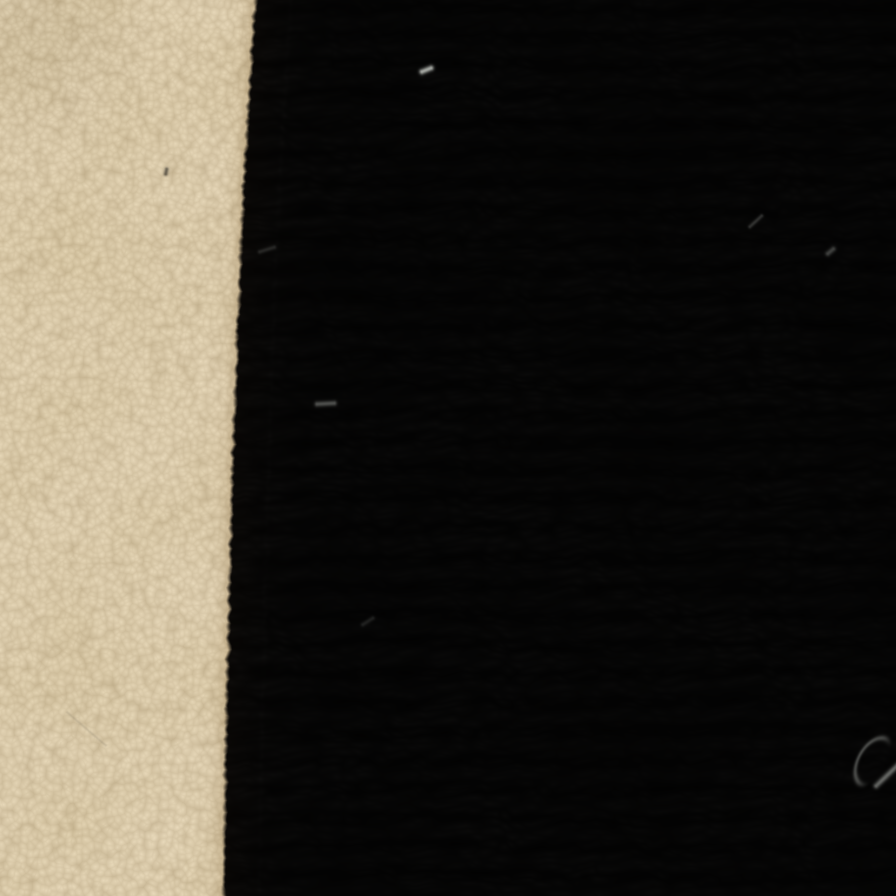
Give the GLSL for this texture, as a Shadertoy shader.

```glsl
// Draws cream felted paper beside a black ribbed cloth with a few pale lint fibres.

vec2 hash2(vec2 p) {
    vec3 q = fract(p.xyx * vec3(0.1031, 0.1030, 0.0973));
    q += dot(q, q.yzx + 33.33);
    return fract((q.xx + q.yz) * q.zy);
}

// Distance to the nearest scattered cell point
float cellular(vec2 p) {
    vec2 cell = floor(p), local = fract(p);
    float nearest = 2.0;
    for (int y = -1; y <= 1; y++)
        for (int x = -1; x <= 1; x++) {
            vec2 offset = vec2(x, y);
            vec2 d = offset + hash2(cell + offset) - local;
            nearest = min(nearest, dot(d, d));
        }
    return sqrt(nearest);
}

// Slow uneven variation from layered sines
float waves(vec2 p) {
    float sum = 0.0, gain = 0.5;
    for (int i = 0; i < 4; i++) {
        sum += gain * sin(p.x + 1.7 * sin(p.y)) * cos(p.y + 1.3 * sin(p.x * 0.8));
        p = mat2(1.5, 1.1, -1.1, 1.5) * p + 2.3;
        gain *= 0.55;
    }
    return sum;
}

// Soft stroke between two ends
float fibre(vec2 p, vec2 a, vec2 b, float width) {
    vec2 along = b - a;
    float t = clamp(dot(p - a, along) / dot(along, along), 0.0, 1.0);
    float d = length(p - a - along * t);
    return exp(-d * d / (width * width));
}

vec3 paperColor(vec2 uv) {
    vec2 warped = uv + 0.003 * vec2(waves(uv * 60.0), waves(uv.yx * 70.0));
    float grain = 0.6 * cellular(warped * 135.0) + 0.4 * cellular(warped * 62.0 + 9.0) - 0.47;
    float mottle = waves(uv * 14.0 + 3.0);
    vec3 color = vec3(0.835, 0.77, 0.64) - grain * vec3(0.14, 0.15, 0.16);
    color += mottle * vec3(0.016, 0.018, 0.026);
    color -= 0.035 * smoothstep(0.16, 0.0, length(uv - vec2(0.04, 0.96)));
    float hair = fibre(uv, vec2(0.075, 0.205), vec2(0.118, 0.168), 0.0015);
    float speck = fibre(uv, vec2(0.185, 0.806), vec2(0.186, 0.811), 0.0025);
    return color * (1.0 - 0.08 * hair - 0.5 * speck);
}

vec3 clothColor(vec2 uv, float inside) {
    // Horizontal ribs broken into short threads
    float ribs = sin(uv.y * 195.0 + 1.4 * waves(uv * vec2(9.0, 14.0)));
    float threads = 1.0 - cellular(uv * vec2(32.0, 105.0) + waves(uv * 22.0));
    float patches = 0.5 + 0.5 * waves(uv * vec2(11.0, 19.0));
    float light = 0.013 + 0.004 * ribs + 0.022 * threads * threads * patches;
    light += 0.006 * exp(-inside * 9.0) * threads;
    vec3 color = light * vec3(1.03, 1.0, 0.96);
    // Warm cast along the selvedge and one faint seam
    color += vec3(0.016, 0.009, 0.003) * exp(-inside * 35.0);
    color += 0.009 * exp(-pow((inside - 0.04) / 0.003, 2.0)) * threads;

    // Isolated lint
    float lint = 0.62 * fibre(uv, vec2(0.471, 0.920), vec2(0.481, 0.924), 0.0032);
    lint += 0.28 * fibre(uv, vec2(0.354, 0.549), vec2(0.373, 0.550), 0.0030);
    lint += 0.22 * fibre(uv, vec2(0.924, 0.717), vec2(0.930, 0.722), 0.0030);
    lint += 0.16 * fibre(uv, vec2(0.837, 0.747), vec2(0.850, 0.759), 0.0022);
    lint += 0.12 * fibre(uv, vec2(0.290, 0.719), vec2(0.306, 0.724), 0.0025);
    lint += 0.10 * fibre(uv, vec2(0.405, 0.303), vec2(0.416, 0.310), 0.0025);

    // Curled fibre leaving the right side
    vec2 curl = (uv - vec2(0.975, 0.150)) * mat2(0.87, -0.5, 0.5, 0.87);
    float ring = abs(length(curl * vec2(1.35, 0.8)) - 0.023);
    float arc = smoothstep(0.010, -0.006, curl.x);
    lint += 0.25 * arc * exp(-pow(ring / 0.0028, 2.0));
    lint += 0.36 * fibre(uv, vec2(0.978, 0.123), vec2(1.002, 0.146), 0.0032);
    return color + lint * vec3(0.98, 1.0, 0.97);
}

void mainImage(out vec4 fragColor, in vec2 fragCoord) {
    vec2 uv = fragCoord / iResolution.xy;

    // Slightly bowed border with a fuzzy outline
    float border = 0.249 + 0.018 * uv.y + 0.018 * uv.y * uv.y * uv.y;
    border += 0.0012 * waves(vec2(2.0, uv.y * 65.0));
    border += 0.004 * (cellular(uv * vec2(50.0, 95.0)) - 0.45);
    float inside = uv.x - border;
    float softness = max(0.003, 1.0 / iResolution.x);
    float cloth = smoothstep(-softness, softness, inside);

    // Paper darkens a little beneath the cloth edge
    vec3 paper = paperColor(uv);
    paper *= 1.0 - vec3(0.12, 0.15, 0.20) * exp(min(inside, 0.0) * 130.0);
    vec3 color = mix(paper, clothColor(uv, max(inside, 0.0)), cloth);
    fragColor = vec4(clamp(color, 0.0, 1.0), 1.0);
}
```
